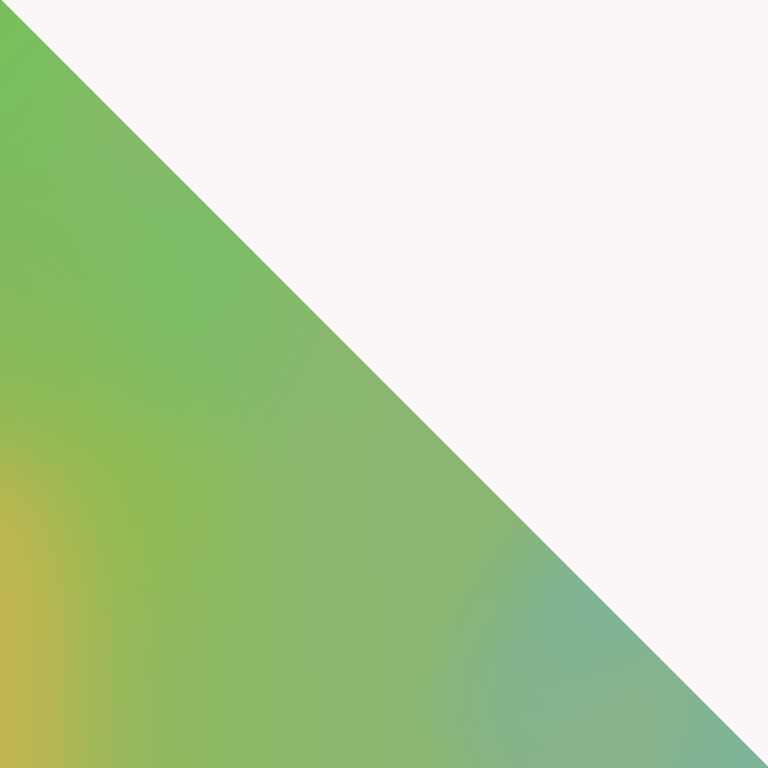
Reproduce this background procedurally as a Shadertoy shader.

```glsl
// A pale canvas cut along its diagonal: the lower left triangle holds a soft
// mesh gradient of greens, with a gold corner and teal toward the right.
// Colour spots are blended by normalized Gaussian weights, then masked.

const vec3 PAPER = vec3(0.985, 0.967, 0.975);
const vec3 LEAF  = vec3(0.47, 0.75, 0.36);
const vec3 FERN  = vec3(0.48, 0.74, 0.40);
const vec3 MOSS  = vec3(0.51, 0.72, 0.37);
const vec3 SAGE  = vec3(0.545, 0.715, 0.435);
const vec3 LIME  = vec3(0.56, 0.74, 0.32);
const vec3 GOLD  = vec3(0.77, 0.71, 0.31);
const vec3 TEAL  = vec3(0.49, 0.70, 0.59);
const vec3 MIST  = vec3(0.54, 0.70, 0.53);

// Weighted colour in rgb, weight in a.
vec4 spot(vec2 p, vec2 center, float radius, vec3 color) {
    vec2 d = (p - center) / radius;
    float weight = exp(-dot(d, d)) + 1e-5;
    return vec4(color * weight, weight);
}

vec3 meshGradient(vec2 p) {
    vec4 sum = vec4(0.0);

    // Greens along the upper left and the diagonal
    sum += spot(p, vec2(0.04, 0.86), 0.15, LEAF);
    sum += spot(p, vec2(0.17, 0.83), 0.10, SAGE);
    sum += spot(p, vec2(0.18, 0.69), 0.12, FERN);
    sum += spot(p, vec2(0.28, 0.56), 0.12, FERN);
    sum += spot(p, vec2(0.02, 0.67), 0.14, MOSS);
    sum += spot(p, vec2(0.44, 0.49), 0.16, SAGE);

    // Warm lower left
    sum += spot(p, vec2(0.20, 0.33), 0.14, LIME);
    sum += spot(p, vec2(0.05, 0.52), 0.13, mix(MOSS, LIME, 0.6));
    sum += spot(p, vec2(-0.04, 0.29), 0.14, GOLD);
    sum += spot(p, vec2(-0.04, 0.08), 0.16, GOLD);
    sum += spot(p, vec2(0.24, 0.08), 0.15, mix(LIME, SAGE, 0.45));

    // Cooler center and right
    sum += spot(p, vec2(0.42, 0.26), 0.17, SAGE);
    sum += spot(p, vec2(0.47, 0.04), 0.16, SAGE);
    sum += spot(p, vec2(0.59, 0.31), 0.12, SAGE);
    sum += spot(p, vec2(0.75, 0.21), 0.11, TEAL);
    sum += spot(p, vec2(0.67, 0.08), 0.09, mix(TEAL, MIST, 0.5));
    sum += spot(p, vec2(0.80, 0.06), 0.09, MIST);
    sum += spot(p, vec2(0.99, 0.00), 0.11, TEAL);

    return sum.rgb / sum.a;
}

// Coverage of the side below the line x + y = offset.
float belowDiagonal(vec2 p, float offset, float softness) {
    float edge = (p.x + p.y - offset) * 0.70711;
    return 1.0 - smoothstep(-softness, softness, edge);
}

void mainImage(out vec4 fragColor, in vec2 fragCoord) {
    vec2 uv = fragCoord / iResolution.xy;
    float softness = 0.8 / min(iResolution.x, iResolution.y);

    float triangle = belowDiagonal(uv, 1.002, softness);
    fragColor = vec4(mix(PAPER, meshGradient(uv), triangle), 1.0);
}
```
